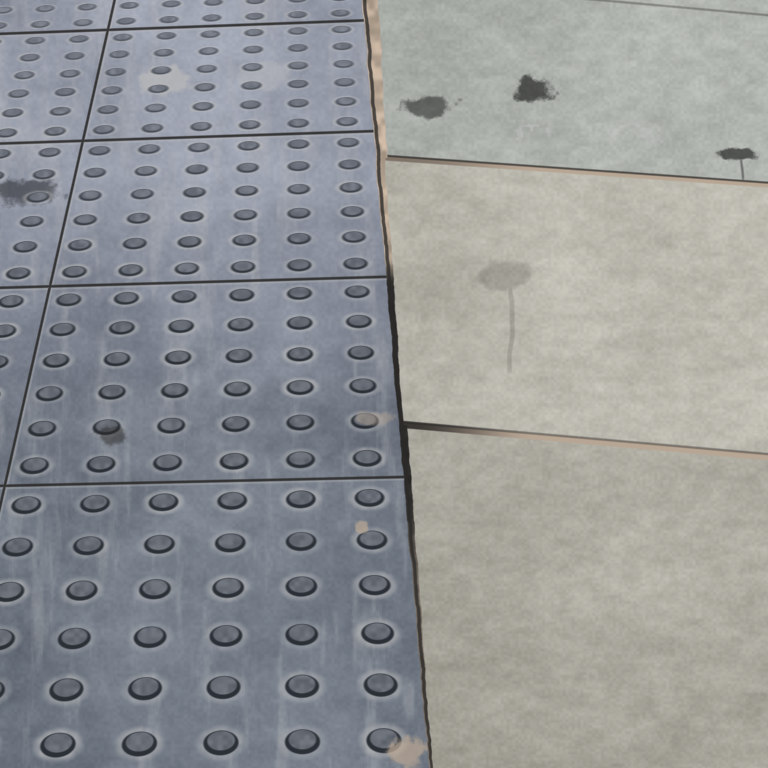
Reproduce this texture procedurally as a Shadertoy shader.

```glsl
const float HORIZON = 1.038;
const float COLUMN_SCALE = 0.053;
const float ROW_STEP = 0.018735;
const float ROW_ZERO = 0.49935;
const float TILE_EDGE = 0.52;
const float TILE_SEAM = -5.38;
const float STUD_RADIUS = 0.215;
const vec3 TILE_FAR = vec3(0.58, 0.60, 0.655);
const vec3 TILE_NEAR = vec3(0.43, 0.46, 0.505);
const vec3 SLAB_FAR = vec3(0.665, 0.68, 0.66);
const vec3 SLAB_MID = vec3(0.715, 0.705, 0.665);
const vec3 SLAB_NEAR = vec3(0.665, 0.655, 0.615);
const vec3 MORTAR = vec3(0.72, 0.65, 0.58);
const vec3 DIRT = vec3(0.17, 0.165, 0.16);
const vec3 STUD_RIM = vec3(0.17, 0.19, 0.215);
const vec3 STUD_TOP = vec3(0.40, 0.42, 0.455);
const vec3 SCUFF = vec3(0.73);

float hash(vec2 p) {
  vec3 q = fract(vec3(p.xyx) * 0.1031);
  q += dot(q, q.yzx + 33.33);
  return fract((q.x + q.y) * q.z);
}

float noise(vec2 p) {
  vec2 i = floor(p), f = fract(p);
  f = f * f * (3.0 - 2.0 * f);
  return mix(mix(hash(i), hash(i + vec2(1, 0)), f.x),
             mix(hash(i + vec2(0, 1)), hash(i + vec2(1, 1)), f.x), f.y);
}

float fbm(vec2 p) {
  float sum = 0.0, amp = 0.5;
  for (int i = 0; i < 5; i++, amp *= 0.5) {
    sum += amp * noise(p);
    p = p * 2.03 + 17.7;
  }
  return sum;
}

float line(float d, float halfWidth, float soft) {
  return 1.0 - smoothstep(halfWidth - soft, halfWidth + soft, abs(d));
}

// Ragged elliptical patch
float blotch(vec2 p, float x, float y, float w, float h) {
  float ragged = (fbm(p * 70.0) - 0.5) * 1.3;
  return 1.0 - smoothstep(0.6, 1.1, length((p - vec2(x, y)) / vec2(w, h)) + ragged);
}

// Thin wavering vertical trail
float trail(vec2 p, vec2 top, float len, float width) {
  float x = p.x - top.x - 0.012 * (noise(vec2(p.y * 30.0, 3.0)) - 0.5);
  return line(x, width, 0.0015) * line(p.y - top.y - 0.5 * len, 0.5 * len, 0.005);
}

vec3 slabs(vec2 p, float jointA, float jointB, float px) {
  float near = smoothstep(-px, px, jointB);
  vec3 col = mix(mix(SLAB_FAR, SLAB_MID, smoothstep(-px, px, jointA)), SLAB_NEAR, near);
  col += 0.045 * (smoothstep(0.5, 0.85, p.x) - 0.5) - 0.04 * near * smoothstep(0.75, 1.0, p.y);
  col += 0.11 * (fbm(p * vec2(7, 13)) - 0.48) + 0.1 * (fbm(p * vec2(45, 85)) - 0.48);
  col += 0.045 * (noise(p * 260.0) - 0.5);

  // Spills and chalky scuffs
  float wet = max(blotch(p, 0.694, 0.117, 0.028, 0.018), blotch(p, 0.964, 0.2, 0.031, 0.009));
  wet = max(wet, 0.8 * blotch(p, 0.56, 0.139, 0.038, 0.014));
  wet = max(wet, 0.7 * trail(p, vec2(0.964, 0.205), 0.03, 0.0015));
  float faint = max(blotch(p, 0.66, 0.358, 0.035, 0.022), trail(p, vec2(0.662, 0.365), 0.12, 0.003));
  col *= 1.0 - 0.55 * wet - 0.13 * faint;
  float chalk = max(blotch(p, 0.69, 0.173, 0.026, 0.013), 0.6 * blotch(p, 0.835, 0.171, 0.038, 0.014));
  col = mix(col, vec3(0.77), 0.5 * chalk * smoothstep(0.4, 0.65, noise(p * 130.0)));

  // Joints between slabs
  float soiled = 1.0 - smoothstep(0.53, 0.7, p.x);
  col = mix(col, mix(MORTAR, DIRT, soiled * 0.4), line(jointA, 0.0033, px));
  col = mix(col, DIRT, 0.75 * line(jointA + 0.003, 0.0013, px));
  col = mix(col, mix(MORTAR, DIRT, soiled * 0.9), line(jointB, 0.004, px));
  col = mix(col, DIRT, (0.45 + 0.4 * soiled) * line(jointB + 0.004, 0.0015, px));
  return mix(col, DIRT, 0.35 * line(p.y - 0.09 * (p.x - 0.78), 0.0015, px));
}

vec3 tiles(vec2 p, vec2 grid, vec2 size, float px) {
  vec3 col = mix(TILE_FAR, TILE_NEAR, smoothstep(0.1, 0.72, p.y));
  col += 0.05 * exp(-pow(abs(p.x - 0.27) / 0.16, 2.0)) - 0.025;
  col += 0.16 * (fbm(p * vec2(7, 9)) - 0.46) + 0.09 * (fbm(p * 45.0) - 0.48);
  col = mix(col, SCUFF, 0.28 * smoothstep(0.5, 0.8, fbm(p * vec2(60, 11))));
  col += 0.035 * (noise(p * 240.0) - 0.5);
  float splash = max(blotch(p, 0.215, 0.104, 0.033, 0.018), 0.6 * blotch(p, 0.345, 0.098, 0.036, 0.018));
  col = mix(col, SCUFF, 0.7 * splash);
  col *= 1.0 - 0.4 * blotch(p, 0.03, 0.25, 0.048, 0.018);

  // Studs: worn halo, shadowed rim, flat top
  vec2 cell = floor(grid + 0.5), q = grid - cell;
  float r = length(q), aa = px / size.y;
  float ring = (1.0 - smoothstep(0.23, 0.35, r)) * (0.55 + 0.5 * noise(p * 110.0));
  col = mix(col, SCUFF, ring * (0.3 + 0.4 * hash(cell + 40.0)));
  float haze = 0.35 * (1.0 - smoothstep(0.0, 0.5, p.y));
  col = mix(col, mix(STUD_RIM, TILE_FAR, haze), 1.0 - smoothstep(-aa, aa, r - STUD_RADIUS));
  float top = 1.0 - smoothstep(-aa, aa, length(q - vec2(0, 0.038)) - 0.17);
  col = mix(col, mix(STUD_TOP, TILE_FAR, haze) + 0.1 * (noise(p * 150.0) - 0.5), top);

  // Soil, chips and seams with a pale arris
  col = mix(col, DIRT, 0.5 * blotch(p, 0.145, 0.567, 0.024, 0.014));
  float chip = max(blotch(p, 0.47, 0.686, 0.011, 0.009), blotch(p, 0.53, 0.98, 0.028, 0.02));
  col = mix(col, MORTAR, 0.75 * max(chip, 0.55 * blotch(p, 0.485, 0.545, 0.025, 0.012)));
  vec2 seam = vec2(grid.x - TILE_SEAM, mod(grid.y + 3.5, 6.0) - 3.0) * size;
  col = mix(col, SCUFF, 0.35 * max(line(seam.x - 0.003, 0.0015, px), line(seam.y + 0.003, 0.0015, px)));
  return mix(col, DIRT, 0.9 * max(line(seam.x, 0.0017, px), line(seam.y, 0.0017, px)));
}

void mainImage(out vec4 fragColor, in vec2 fragCoord) {
  vec2 p = fragCoord / iResolution.xy;
  p.y = 1.0 - p.y;
  float px = 1.0 / min(iResolution.x, iResolution.y);
  // Perspective stud grid
  float v = p.y + (0.038 - 0.0253 * p.y) * (p.x - 0.482), depth = v + HORIZON;
  vec2 size = vec2(COLUMN_SCALE, ROW_STEP * depth) * depth;
  vec2 grid = vec2((p.x - 0.4424 - 0.0597 * v) / size.x, (1.0 / depth - ROW_ZERO) / ROW_STEP);
  float jointA = p.y - 0.2057 - 0.0705 * (p.x - 0.5013);
  float jointB = p.y - 0.5534 - 0.088 * (p.x - 0.5247);
  float edge = jointA < 0.0 ? 0.492 + 0.057 * p.y
    : jointB < 0.0 ? 0.487 + 0.069 * p.y : 0.489 + 0.074 * p.y;
  // Open joint between the pavings
  float rough = 0.004 * (fbm(vec2(p.y * 60.0, 5.0)) - 0.5);
  float side = (grid.x - TILE_EDGE) * size.x + rough;
  float dark = smoothstep(0.33, 0.37, p.y) * (1.0 - 0.55 * smoothstep(0.62, 0.8, p.y));
  vec3 col = mix(MORTAR, DIRT, dark) * (0.85 + 0.3 * noise(p * 120.0));
  col = mix(col, DIRT, 0.8 * line(side - 0.0035, 0.0022, px));
  col = mix(col, slabs(p, jointA, jointB, px), smoothstep(-px, px, p.x - edge + rough));
  col = mix(col, tiles(p, grid, size, px), 1.0 - smoothstep(-px, px, side));
  fragColor = vec4(clamp(col, 0.0, 1.0), 1.0);
}
```
